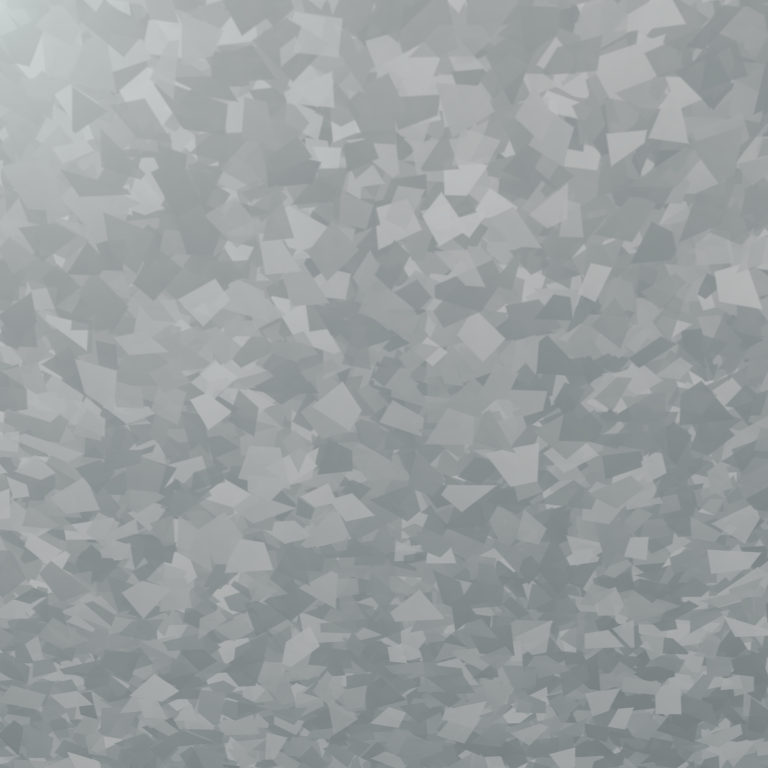
Write a three.js fragment shader that draws this texture.

```glsl
varying vec2 vUv;

vec4 hash4(vec3 p) {
  vec4 h = fract(p.xyzx * vec4(0.1031, 0.1030, 0.0973, 0.1099));
  h += dot(h, h.wzxy + 33.33);
  return fract((h.xxyz + h.yzzw) * h.zywx);
}

float gradientNoise(vec2 p) {
  vec2 cell = floor(p), f = p - cell;
  vec2 s = f * f * (3.0 - 2.0 * f);
  vec4 dots;
  for (int k = 0; k < 4; k++) {
    vec2 corner = vec2(mod(float(k), 2.0), floor(float(k) / 2.0));
    float a = 6.2832 * hash4(vec3(cell + corner, 91.0)).x;
    float d = dot(vec2(cos(a), sin(a)), f - corner);
    if (k == 0) dots.x = d;
    else if (k == 1) dots.y = d;
    else if (k == 2) dots.z = d;
    else dots.w = d;
  }
  return mix(mix(dots.x, dots.y, s.x), mix(dots.z, dots.w, s.x), s.y);
}

// Signed distance to an irregular four-sided flake
float flakeDistance(vec2 p, vec4 reach, vec4 skew, float turn) {
  vec4 angle = turn + vec4(0.0, 1.5708, 3.1416, 4.7124) + (skew - 0.5) * 1.0;
  vec4 side = cos(angle) * p.x + sin(angle) * p.y - mix(vec4(0.12), vec4(0.57), reach);
  return max(max(max(side.x, side.y), max(side.z, side.w)), length(p) - 1.0);
}

// Paints one jittered grid of flakes over the tone below it
float paintFlakes(vec2 p, float layer, float tone) {
  vec2 cell = floor(p);
  for (int j = -1; j <= 1; j++) {
    for (int i = -1; i <= 1; i++) {
      vec2 id = cell + vec2(float(i), float(j));
      vec4 look = hash4(vec3(id, layer * 7.0 + 1.0));
      vec4 reach = hash4(vec3(id, layer * 7.0 + 2.0));
      vec4 skew = hash4(vec3(id, layer * 7.0 + 3.0));
      vec2 local = p - id - mix(vec2(0.15), vec2(0.85), look.xy);
      float d = flakeDistance(local, reach, skew, look.z * 6.2832);
      float shade = pow(look.w, 1.8) * 0.17 - 0.061 + 0.015 * local.x;
      float opacity = mix(0.72, 1.0, fract(look.z * 13.7));
      tone = mix(tone, shade, opacity * smoothstep(0.03, -0.03, d));
    }
  }
  return tone;
}

void main() {
  // Receding sheet: flakes get smaller and flatter toward the bottom
  vec2 sheet = vec2((vUv.x - 0.5) * 14.5, vUv.y * 21.5) / (0.67 + 0.33 * vUv.y);

  float tone = 0.0;
  for (int n = 0; n < 5; n++) {
    float layer = float(n);
    float c = cos(layer * 1.3 + 0.4), s = sin(layer * 1.3 + 0.4);
    tone = paintFlakes(mat2(c, s, -s, c) * sheet + 60.0 + layer * 17.3, layer, tone);
  }

  // Daylight falls in from the upper left corner
  float glow = exp(-4.5 * length((vUv - vec2(0.0, 1.0)) * vec2(1.0, 0.8)));
  float light = 0.573 + 0.09 * vUv.y - 0.025 * vUv.x + 0.16 * glow;
  light += 0.01 * gradientNoise(vUv * 5.0 + 20.0) + 0.006 * gradientNoise(vUv * 60.0 + 40.0);
  float value = light + tone * (1.0 - 0.5 * glow);

  // Dark zinc leans blue-green, bright zinc is nearly neutral
  vec3 tint = mix(vec3(-0.025, 0.006, 0.009), vec3(-0.006, 0.003, 0.003), smoothstep(0.5, 0.7, value));
  tint.r -= 0.02 * glow;
  gl_FragColor = vec4(value + tint, 1.0);
}
```
